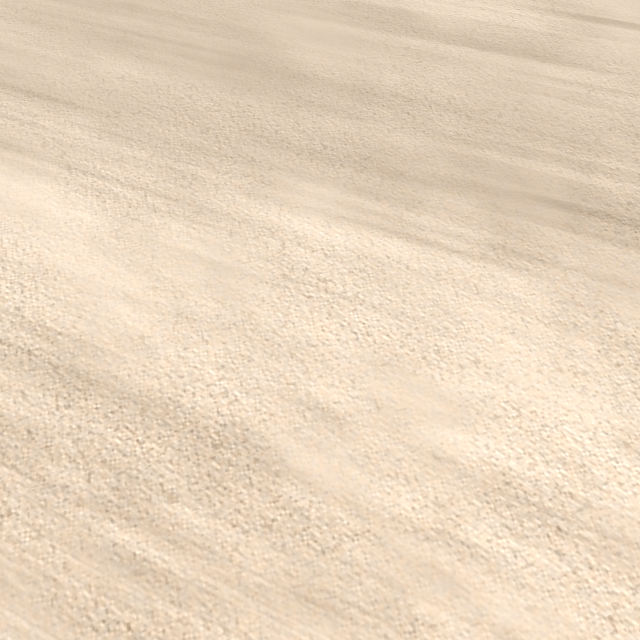
Give the GLSL for this texture, as a WebGL 1 fragment shader.

```glsl
precision highp float;
// Pale sandy ground seen at a slant: streaks and hairlines fan out from a far
// point on the left, over cloudy mottling and fine raised grains that shrink
// with distance. Built from value noise in fan and perspective coordinates.

uniform vec2 u_resolution;

const vec3  SAND        = vec3(0.930, 0.851, 0.760);
const vec3  FAR_TINT    = vec3(-0.008, -0.004, 0.000);
const vec3  NEAR_TINT   = vec3(0.006, 0.000, -0.006);
const vec3  GRAIN_TINT  = vec3(0.022, 0.000, -0.030);
const vec2  FAN_POINT   = vec2(-2.5, 1.55);
const float HORIZON     = 2.2;
const float GRAIN_COUNT = 390.0;
const float GRAIN_RELIEF = 0.120;
const float PIT_DEPTH   = 0.085;
const float STREAK_GAIN = 0.100;
const float HAIR_DEPTH  = 0.050;
const float MOTTLE_GAIN = 0.15;

float hash(vec2 p) {
  vec3 q = fract(vec3(p.xyx) * 0.1031);
  q += dot(q, q.yzx + 33.33);
  return fract((q.x + q.y) * q.z);
}

// Value noise centred on zero
float noise(vec2 p) {
  vec2 i = floor(p);
  vec2 f = fract(p);
  f = f * f * f * (f * (f * 6.0 - 15.0) + 10.0);
  float low  = mix(hash(i), hash(i + vec2(1.0, 0.0)), f.x);
  float high = mix(hash(i + vec2(0.0, 1.0)), hash(i + 1.0), f.x);
  return mix(low, high, f.y) - 0.5;
}

float fbm(vec2 p) {
  float sum = 0.0;
  float gain = 0.5;
  for (int i = 0; i < 4; i++) {
    sum += gain * noise(p);
    p = mat2(1.6, 1.2, -1.2, 1.6) * p + 17.3;
    gain *= 0.6;
  }
  return sum;
}

float band(float x, float centre, float width) {
  float d = (x - centre) / width;
  return exp(-d * d);
}

// Broad light and shade; fan.x runs along the streaks, fan.y across them
float broadTone(vec2 fan) {
  float wobble = noise(vec2(fan.x * 2.5, fan.y * 14.0));
  float v = fan.y + 0.012 * wobble;
  float tone = -0.042 * (1.0 - smoothstep(0.60, 0.84, v));
  tone -= 0.038 * band(v, 0.640, 0.034);
  tone += 0.042 * band(v, 0.890, 0.130);
  tone += 0.060 * band(v, 0.752, 0.012) * band(fan.x, 0.55, 0.20);
  tone -= 0.075 * band(fan.y, 0.733, 0.005) * band(fan.x, 0.67, 0.15);
  tone -= 0.045 * band(fan.y, 0.715, 0.005) * (0.7 + wobble);
  tone -= 0.042 * band(v, 1.085, 0.035) * (1.0 - smoothstep(0.2, 0.65, fan.x));
  tone -= 0.012 * smoothstep(1.10, 1.30, v);
  return tone + 0.018 * smoothstep(0.5, 1.0, fan.x) * smoothstep(0.75, 0.9, v);
}

// Long streaks from wide bands down to fine grooves
float streaks(vec2 fan) {
  float sum = 0.0;
  float gain = 1.0;
  vec2 scale = vec2(1.4, 19.0);
  for (int i = 0; i < 4; i++) {
    sum += gain * noise(fan * scale + float(i) * vec2(7.7, 31.4));
    scale *= vec2(1.35, 2.1);
    gain *= 0.72;
  }
  return sum;
}

// Sparse thin dark lines, long and crisp
float hairlines(vec2 fan) {
  float sum = 0.0;
  vec2 scale = vec2(1.8, 85.0);
  for (int i = 0; i < 3; i++) {
    float n = noise(fan * scale + float(i) * vec2(3.1, 57.7));
    sum += smoothstep(0.14, 0.42, n);
    scale *= vec2(1.3, 1.5);
  }
  return sum;
}

void main() {
  vec2 p = gl_FragCoord.xy / u_resolution;
  vec2 ray = p - FAN_POINT;
  vec2 fan = vec2(p.x, 2.5 * -ray.y / ray.x);
  float nearness = 1.0 - smoothstep(0.35, 1.0, p.y);

  // Ground plane coordinates, turned so grain rows stay hidden
  float depth = HORIZON - p.y;
  vec2 ground = vec2(p.x - 0.5, 2.0) / depth;
  ground = mat2(0.80, 0.60, -0.60, 0.80) * ground + 3.0;

  // Streaks, lines and mottling
  float tone = broadTone(fan);
  float patches = 0.75 + 0.8 * noise(fan * vec2(3.0, 9.0) + 5.0);
  tone += STREAK_GAIN * streaks(fan) * patches * mix(0.85, 0.48, nearness);
  float lineZone = smoothstep(-0.20, 0.25, noise(fan * vec2(2.2, 11.0) + 61.0));
  tone -= HAIR_DEPTH * (hairlines(fan) - 0.3) * lineZone * mix(0.9, 0.55, nearness);
  tone += MOTTLE_GAIN * fbm(fan * vec2(10.0, 28.0)) * mix(0.45, 0.75, nearness);

  // Grains lit from the upper left, in rough and smooth patches
  vec2 g = ground * GRAIN_COUNT;
  vec2 lightStep = vec2(-0.10, 0.70);
  float relief = noise(g) - noise(g + lightStep);
  vec2 coarse = mat2(0.45, 0.35, -0.35, 0.45) * g + 9.0;
  relief += 0.5 * (noise(coarse) - noise(coarse + 0.6 * lightStep));
  float roughness = 0.85 + 1.2 * noise(fan * vec2(6.0, 14.0) + 40.0);
  float grainFade = roughness * mix(0.40, 0.92, nearness);
  tone += GRAIN_RELIEF * relief * grainFade;
  tone -= PIT_DEPTH * smoothstep(0.20, 0.46, noise(coarse * 1.3 + 71.0)) * grainFade;

  vec3 color = SAND + tone;
  color += mix(NEAR_TINT, FAR_TINT, smoothstep(0.0, 1.0, p.y));
  color += GRAIN_TINT * noise(g * 0.5 + 130.0) * mix(0.4, 1.0, nearness);
  gl_FragColor = vec4(clamp(color, 0.0, 1.0), 1.0);
}
```
